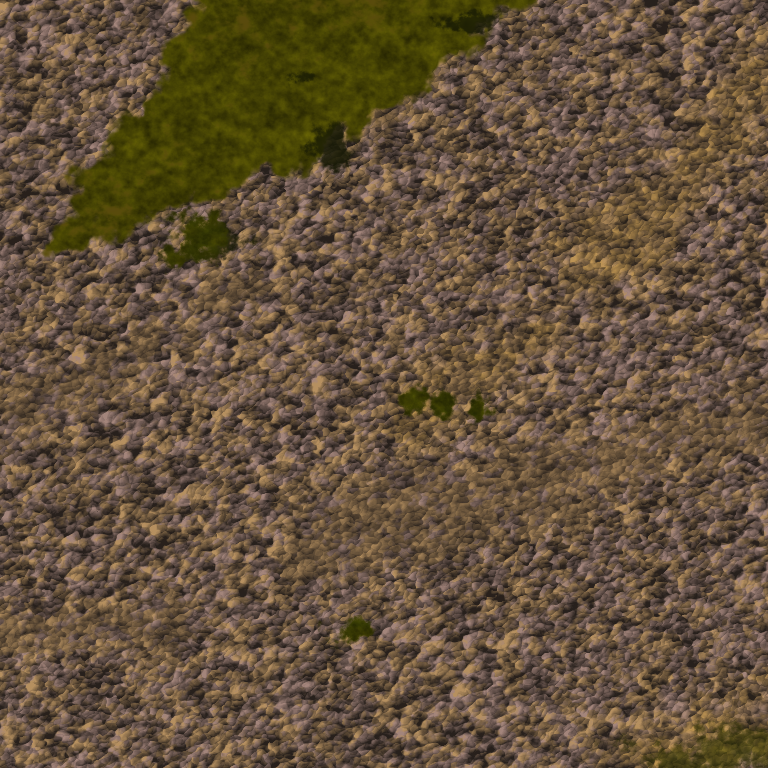
Give the GLSL for this texture, as a WebGL 2 fragment shader.

```glsl
#version 300 es
precision highp float;
// Rocky scree slope with diagonal soil streaks, a grass patch and small shrubs.
uniform vec2 u_resolution;
out vec4 fragColor;

const vec3 SHADOW = vec3(0.14, 0.115, 0.10);
const vec3 STONE = vec3(0.485, 0.395, 0.365);
const vec3 SOIL = vec3(0.535, 0.425, 0.29);
const vec3 STRAW = vec3(0.58, 0.45, 0.23);
const vec3 GRASS = vec3(0.27, 0.26, 0.015);
const vec3 SHRUB = vec3(0.17, 0.19, 0.015);

vec2 hash2(vec2 p) {
  vec3 q = fract(p.xyx * vec3(0.1031, 0.1030, 0.0973));
  q += dot(q, q.yzx + 33.33);
  return fract((q.xx + q.yz) * q.zy);
}

float noise(vec2 p) {
  vec2 i = floor(p), f = fract(p);
  f = f * f * (3.0 - 2.0 * f);
  float low = mix(hash2(i).x, hash2(i + vec2(1, 0)).x, f.x);
  float high = mix(hash2(i + vec2(0, 1)).x, hash2(i + vec2(1, 1)).x, f.x);
  return mix(low, high, f.y);
}

// Layered noise centred on zero.
float fbm(vec2 p) {
  float sum = 0.0, amp = 0.53;
  for (int i = 0; i < 4; i++) {
    sum += amp * (noise(p) - 0.5);
    p = mat2(1.6, 1.2, -1.2, 1.6) * p + 7.3;
    amp *= 0.5;
  }
  return sum;
}

vec2 rotate(vec2 p, float a) {
  return mat2(cos(a), -sin(a), sin(a), cos(a)) * p;
}

// Soft-edged cellular stones: x = brightness, y = earthiness.
vec2 stones(vec2 p, vec2 light) {
  p += 0.55 * vec2(noise(p * 1.7) - 0.5, noise(p * 1.7 + 31.0) - 0.5);
  vec2 sum = vec2(0);
  float total = 0.0, d1 = 9.0, d2 = 9.0;
  for (int k = 0; k < 9; k++) {
    vec2 cell = floor(p) + vec2(k % 3 - 1, k / 3 - 1);
    vec2 h = hash2(cell), id = hash2(cell + 51.7);
    vec2 r = rotate(p - cell - h, 2.0 * (id.x - 0.5)) * vec2(0.8, 1.2);
    float d = length(r) + 0.3 * abs(r.x + r.y) - 0.2 * id.y;
    float w = exp(-13.0 * d);
    float tone = 0.9 * (id.x - 0.5) + 0.75 * clamp(dot(r, light), -0.6, 0.6);
    sum += w * vec2(tone, id.y);
    total += w;
    d2 = min(d2, max(d, d1));
    d1 = min(d1, d);
  }
  float gap = 1.0 - smoothstep(0.0, 0.3, d2 - d1);
  return sum / total - vec2(0.22 * gap, 0.0);
}

// Ragged ellipse: 1 inside, 0 outside.
float blob(vec2 p, vec2 center, vec2 radius, float rag) {
  return 1.0 - smoothstep(0.6, 1.25, length((p - center) / radius) + rag);
}

// Ragged band around a segment.
float band(vec2 p, vec2 a, vec2 b, float width, float rag) {
  vec2 ab = b - a;
  float t = clamp(dot(p - a, ab) / dot(ab, ab), 0.0, 1.0);
  return 1.0 - smoothstep(0.1, 1.4, length(p - a - ab * t) / width + rag);
}

// Sloping meadow bounded by three lines, positive inside.
float meadow(vec2 p) {
  float left = 0.85 * (p.x - 0.065 - 0.61 * (p.y - 0.69));
  float lower = 0.94 * (p.y - 0.675 - 0.31 * (p.x - 0.07));
  return min(left, min(lower, 0.81 * (p.y - 0.80 - 0.72 * (p.x - 0.43))));
}

void main() {
  vec2 uv = gl_FragCoord.xy / u_resolution;
  vec2 slope = rotate(uv, 0.45), light = vec2(-0.5, 0.87);
  float broad = fbm(uv * 7.0 + 3.0), ragged = fbm(uv * 32.0);
  float grain = fbm(uv * 130.0), tuft = fbm(uv * vec2(60.0, 80.0) + 4.0);
  float streak = fbm(slope * vec2(22.0, 80.0));

  // Bare earth and dry straw lie in diagonal bands.
  float rag = 1.8 * broad + 2.2 * ragged;
  float bare = band(uv, vec2(0.03, 0.46), vec2(0.30, 0.62), 0.05, rag);
  bare = max(bare, band(uv, vec2(0.42, 0.30), vec2(1.0, 0.46), 0.05, rag));
  bare = max(bare, band(uv, vec2(0.0, 0.18), vec2(0.22, 0.19), 0.03, rag));
  float straw = band(uv, vec2(0.77, 0.64), vec2(1.0, 0.90), 0.04, rag);
  straw = max(straw, band(uv, vec2(0.55, 0.47), vec2(0.72, 0.57), 0.035, rag));
  straw = max(straw, band(uv, vec2(0.47, 0.87), vec2(0.53, 0.90), 0.03, rag));
  straw = max(straw, band(uv, vec2(0.84, 0.01), vec2(1.0, 0.05), 0.05, rag));

  // Coarse rubble among fine gravel.
  vec2 coarse = stones(slope * vec2(54.0, 72.0), light);
  vec2 fine = stones(slope * vec2(100.0, 130.0) + 19.0, light);
  float rubble = smoothstep(-0.16, 0.12, broad + 0.6 * ragged);
  float tone = mix(0.45, 0.95, rubble) * coarse.x + mix(0.8, 0.5, rubble) * fine.x;
  tone += 0.84 + 0.75 * grain + 0.4 * ragged + 0.25 * broad - 0.06 * rubble;
  float earth = 0.73 + 0.8 * streak + 0.5 * grain + 0.4 * fine.x;
  tone = mix(tone, earth, 0.6 * max(bare, 0.6 * straw));
  float warm = 0.43 + 1.6 * fbm(uv * 75.0 + 9.0) + 0.7 * (fine.y - 0.5);
  warm = smoothstep(0.2, 0.75, warm + 0.5 * (coarse.y - 0.5) + 0.3 * bare);
  vec3 lit = mix(mix(STONE, SOIL, warm), STRAW, 0.6 * straw);
  vec3 color = mix(SHADOW, lit, clamp(tone, 0.04, 1.45));

  // Grass with darker tufts and yellowed spots.
  float turf = smoothstep(-0.006, 0.008, meadow(uv) + 0.07 * ragged + 0.03 * broad);
  vec3 grass = GRASS * (1.0 + 0.75 * tuft + 0.6 * grain);
  grass = mix(grass, vec3(0.35, 0.29, 0.05), smoothstep(0.1, 0.5, broad + tuft));
  color = mix(color, grass, turf);

  // Shaded hollows, then shrubs.
  float rim = 2.2 * ragged + 1.2 * grain;
  float shade = blob(uv, vec2(0.285, 0.685), vec2(0.035, 0.025), rim);
  shade = max(shade, blob(uv, vec2(0.425, 0.81), vec2(0.026, 0.022), rim));
  shade = max(shade, blob(uv, vec2(0.39, 0.90), vec2(0.022, 0.01), rim));
  shade = max(shade, blob(uv, vec2(0.61, 0.97), vec2(0.03, 0.011), rim));
  color = mix(color, vec3(0.09, 0.10, 0.015), 0.8 * shade);
  float shrub = blob(uv, vec2(0.258, 0.682), vec2(0.042, 0.032), rim);
  for (float k = 0.0; k < 3.0; k++)
    shrub = max(shrub, blob(uv, vec2(0.538 + 0.043 * k, 0.478 - 0.006 * k), vec2(0.016), rim));
  shrub = max(shrub, blob(uv, vec2(0.462, 0.18), vec2(0.026, 0.018), rim));
  shrub = max(shrub, 0.6 * blob(uv, vec2(0.95, 0.02), vec2(0.10, 0.035), rim));
  vec3 leaf = mix(SHRUB, GRASS, 0.5 + tuft) * (1.0 + 0.8 * grain);
  fragColor = vec4(mix(color, leaf, shrub), 1.0);
}
```
